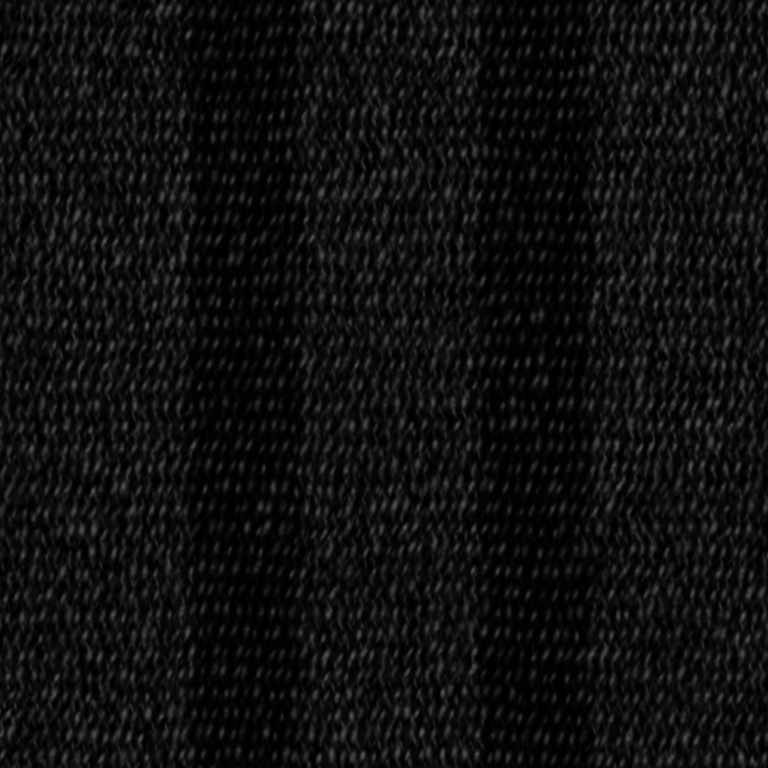
A Shadertoy shader for this texture:

```glsl
// Black knitted cloth: 37 rows of about 67 small slanted grey stitches,
// with fainter return stitches between rows and two dark vertical bands.
// Stitches are jittered soft ellipses on a grid, roughened by fibre noise.

float hash(vec2 p) {
    vec3 q = fract(vec3(p.xyx) * vec3(0.1031, 0.1030, 0.0973));
    q += dot(q, q.yzx + 33.33);
    return fract((q.x + q.y) * q.z);
}

float noise(vec2 p) {
    vec2 i = floor(p), f = fract(p);
    f = f * f * (3.0 - 2.0 * f);
    return mix(mix(hash(i), hash(i + vec2(1, 0)), f.x),
               mix(hash(i + vec2(0, 1)), hash(i + vec2(1, 1)), f.x), f.y);
}

// Sum of soft slanted dashes; p is in stitch cells, radius in cell sizes.
float stitches(vec2 p, vec2 radius, float slant, float seed) {
    float light = 0.0;
    for (int j = -1; j <= 1; j++) {
        float row = floor(p.y) + float(j);
        float x = p.x + hash(vec2(row, seed));
        for (int i = -1; i <= 1; i++) {
            vec2 cell = vec2(floor(x) + float(i), row);
            float a = hash(cell + seed), b = hash(cell + seed + 91.0);
            float c = hash(cell + seed + 173.0);
            vec2 d = vec2(x, p.y) - cell - 0.5;
            d -= (vec2(a, b) - 0.5) * vec2(0.4, 0.24);
            d.x -= d.y * slant * (0.4 + 1.2 * c);
            d /= radius * (0.8 + 0.4 * b);
            light += exp(-dot(d, d)) * (0.45 + 1.1 * hash(cell + seed + 257.0));
        }
    }
    return light;
}

void mainImage(out vec4 fragColor, in vec2 fragCoord) {
    vec2 uv = fragCoord / iResolution.xy;

    // Dark bands centred at 0.319 and 0.697, with slightly ragged edges
    float fromBand = abs(abs(uv.x - 0.508) - 0.189);
    fromBand += (noise(uv * vec2(20, 74)) - 0.5) * 0.014;
    float lit = smoothstep(0.062, 0.080, fromBand);

    // Gently wavering knit grid
    vec2 p = uv * vec2(67, 37);
    p.y += 0.5 * (noise(uv * vec2(7, 5)) - 0.5);
    p.x += 0.6 * (noise(uv * vec2(5, 18) + 40.0) - 0.5);

    float front = stitches(p, vec2(0.21, 0.24), 0.45, 11.0);
    float back = stitches(p + vec2(0.5), vec2(0.15, 0.24), -0.35, 53.0);
    back += 0.6 * stitches(p + vec2(0.2, 0.35), vec2(0.13, 0.18), 0.6, 139.0);

    // Fine fibres and broad wear
    float fibre = noise(uv * vec2(250, 210));
    float fuzz = noise(uv * vec2(170, 130) + 70.0);
    float wear = 0.8 + 0.4 * noise(uv * vec2(9, 12) + 20.0);

    float grey = front * mix(0.17, 0.27, lit) + back * mix(0.02, 0.11, lit);
    grey *= (0.55 + 0.9 * fibre) * wear;
    grey += mix(0.008, 0.05, lit) * fuzz * fuzz;
    grey = 0.4 * (1.0 - exp(-grey / 0.36));
    fragColor = vec4(vec3(grey), 1.0);
}
```
